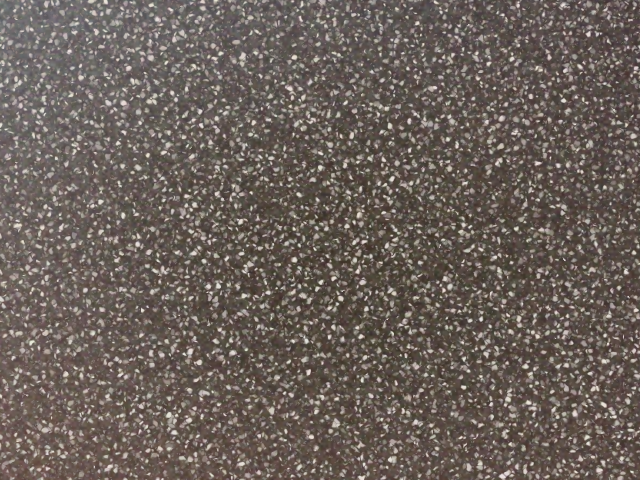
This texture is drawn by a Shadertoy shader. Its source:

```glsl
#define SPECK_CELLS 76.0
#define FLECK_CELLS 118.0
#define GRAIN_CELLS 185.0
#define SPECK_SHARE 0.68
#define FLECK_SHARE 0.60
#define EDGE_SOFTNESS 0.17
#define GRAIN_CONTRAST 0.15
#define TINT_CONTRAST 0.05
#define SPECK_COLOR vec3(0.92, 0.89, 0.86)
#define FLECK_COLOR vec3(0.58, 0.54, 0.52)

float hash(vec2 p) {
    return fract(sin(dot(p, vec2(127.1, 311.7))) * 43758.5453);
}

float noise(vec2 p) {
    vec2 i = floor(p), f = fract(p);
    f = f * f * (3.0 - 2.0 * f);
    return mix(mix(hash(i), hash(i + vec2(1, 0)), f.x),
               mix(hash(i + vec2(0, 1)), hash(i + vec2(1, 1)), f.x), f.y);
}

// Scattered, randomly turned chips; returns the strongest coverage
float chips(vec2 p, float share, float pixel) {
    vec2 warp = vec2(noise(p * 1.9 + 31.0), noise(p * 1.9 + 67.0)) - 0.5;
    p += 0.45 * warp;
    float soft = max(EDGE_SOFTNESS, pixel);
    float coverage = 0.0;
    for (int y = -1; y <= 1; y++) {
        for (int x = -1; x <= 1; x++) {
            vec2 cell = floor(p) + vec2(x, y);
            float present = step(hash(cell + 3.7), share);
            vec2 center = cell + vec2(hash(cell + 11.3), hash(cell + 23.9));
            float angle = 6.2832 * hash(cell + 41.1);
            float c = cos(angle), s = sin(angle);
            vec2 d = mat2(c, -s, s, c) * (p - center);
            d.x *= mix(0.6, 1.0, hash(cell + 53.5));
            float size = hash(cell + 71.7);
            float radius = mix(0.17, 0.36, size * size);
            float tone = mix(0.3, 1.0, hash(cell + 89.3));
            float shape = 1.0 - smoothstep(radius - soft, radius + soft, length(d));
            coverage = max(coverage, present * tone * shape);
        }
    }
    return coverage;
}

// Uneven light: cool upper left, warm lower edge, dark olive middle
vec3 surface(vec2 q) {
    vec3 low = mix(vec3(0.42, 0.34, 0.31), vec3(0.34, 0.28, 0.255), q.x);
    vec3 high = mix(vec3(0.44, 0.44, 0.45), vec3(0.31, 0.265, 0.26), q.x);
    vec2 d = q - vec2(0.56, 0.45);
    return mix(mix(low, high, q.y), vec3(0.29, 0.255, 0.215), exp(-6.0 * dot(d, d)));
}

void mainImage(out vec4 fragColor, in vec2 fragCoord) {
    vec2 uv = fragCoord / iResolution.y;
    float pixel = 1.0 / iResolution.y;
    vec3 color = surface(fragCoord / iResolution.xy);

    // Fine grain with a faint colour shift
    float grain = 0.65 * noise(uv * GRAIN_CELLS) + 0.35 * noise(uv * GRAIN_CELLS * 0.5 + 19.0);
    vec2 t = uv * GRAIN_CELLS * 0.6;
    vec3 tint = vec3(noise(t + 101.0), noise(t + 211.0), noise(t + 307.0));
    color += GRAIN_CONTRAST * (grain - 0.5) + TINT_CONTRAST * (tint - 0.5);

    // Dim flecks below, pale specks above
    float fleck = chips(uv * FLECK_CELLS + 137.0, FLECK_SHARE, pixel * FLECK_CELLS * 0.7);
    float clump = 0.3 * (noise(uv * 14.0) - 0.5);
    float speck = chips(uv * SPECK_CELLS, SPECK_SHARE + clump, pixel * SPECK_CELLS * 0.7);
    color = mix(color, FLECK_COLOR + TINT_CONTRAST * (tint - 0.5), 0.8 * fleck);
    color = mix(color, SPECK_COLOR + TINT_CONTRAST * (tint - 0.5), speck);

    fragColor = vec4(clamp(color, 0.0, 1.0), 1.0);
}
```
